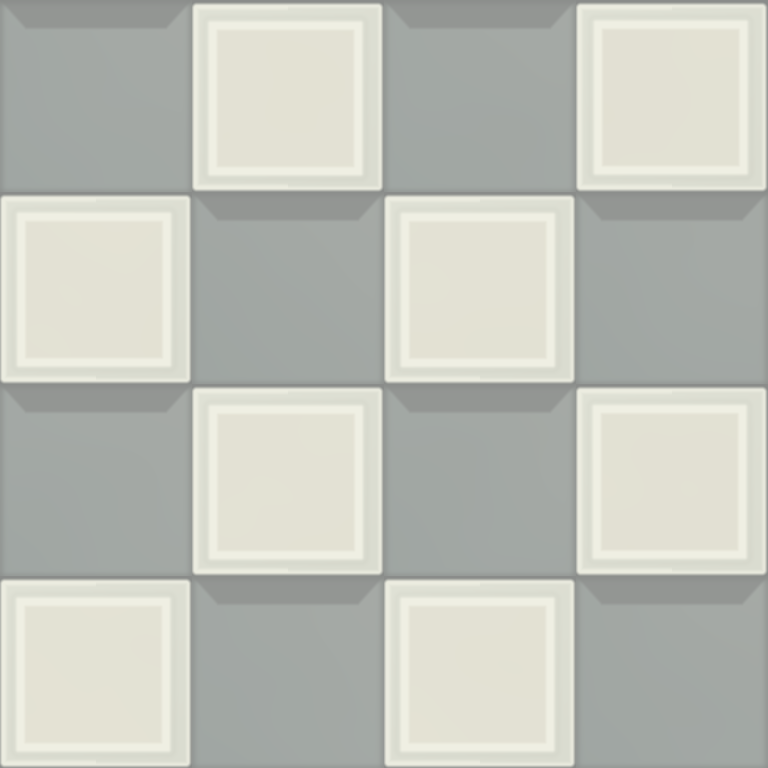
Reproduce this pattern procedurally as a WebGL 1 fragment shader.

```glsl
precision highp float;

uniform vec2 u_resolution;

const float CELLS = 4.0;
const vec3 CREAM = vec3(0.89, 0.883, 0.83);
const vec3 BEVEL = vec3(0.865, 0.872, 0.825);
const vec3 RIDGE = vec3(0.938, 0.938, 0.89);
const vec3 GREY = vec3(0.637, 0.658, 0.643);
const vec3 SHADE = vec3(0.578, 0.588, 0.578);
const vec3 SEAM = vec3(0.54, 0.55, 0.54);

float hash(vec2 p) {
  return fract(sin(dot(p, vec2(27.17, 91.73))) * 4371.3);
}

float layeredSines(vec2 p) {
  float sum = 0.0;
  float amp = 0.5;
  for (int i = 0; i < 3; i++) {
    sum += amp * sin(p.x + 1.3 * sin(p.y)) * cos(p.y - 0.7 * p.x);
    p = mat2(1.5, 1.1, -1.1, 1.5) * p + 2.1;
    amp *= 0.5;
  }
  return sum;
}

float box(vec2 p, vec2 halfSize, float radius) {
  vec2 q = abs(p) - halfSize + radius;
  return length(max(q, 0.0)) + min(max(q.x, q.y), 0.0) - radius;
}

// Coverage of the inside of a signed distance.
float fill(float d, float blur) {
  return 1.0 - smoothstep(-blur, blur, d);
}

// Raised cream tile: bright rim, dull bevel, bright ridge, flat centre.
vec3 raisedTile(vec2 p, vec2 jitter, float tint, float blur) {
  float outer = box(p - vec2(0.497, 0.494), vec2(0.494, 0.486), 0.022);
  vec2 q = p - vec2(0.49) - jitter;
  float ridgeOuter = box(q, vec2(0.401), 0.012);
  float ridgeInner = box(q, vec2(0.357), 0.006);

  // The bevel darkens toward the lower right and just outside the ridge.
  float slope = dot(p - 0.5, vec2(0.6, -0.6));
  vec3 bevel = BEVEL - 0.02 * slope;
  bevel -= 0.02 * fill(abs(ridgeOuter - 0.022) - 0.008, 0.02);
  float rimWidth = mix(0.028, 0.018, step(0.5, p.x));
  float rim = 1.0 - smoothstep(rimWidth - 0.012, rimWidth + 0.014, -outer);

  vec3 col = mix(bevel, RIDGE, rim * 0.8);
  col = mix(col, RIDGE, fill(ridgeOuter, blur));
  col = mix(col, CREAM + tint, fill(ridgeInner, blur));
  return mix(SEAM, col, fill(outer, blur));
}

// Sunken grey square with a tapered shadow along its top edge.
vec3 sunkenTile(vec2 p, float tint, float blur) {
  float depth = 1.0 - p.y;
  float side = min(p.x, 1.0 - p.x);
  vec3 col = GREY + tint + vec3(0.012, 0.008, 0.006) * (p.x + p.y - 1.0);

  float shadow = max(depth - 0.148, 0.7 * (depth - 1.1 * side));
  col = mix(col, SHADE, fill(shadow, blur));

  // Creases where the square meets its raised neighbours.
  col = mix(col, SEAM, 0.75 * exp(-depth * depth / 0.0007));
  col = mix(col, SEAM, 0.55 * exp(-side * side / 0.0005));
  return mix(col, SEAM, 0.45 * exp(-p.y * p.y / 0.0003));
}

void main() {
  vec2 grid = CELLS * gl_FragCoord.xy / u_resolution;
  vec2 cell = floor(grid);
  vec2 p = fract(grid);
  float blur = max(0.012, CELLS / min(u_resolution.x, u_resolution.y));

  vec2 jitter = 0.008 * (vec2(hash(cell), hash(cell + 7.3)) - 0.5);
  float tint = 0.004 * layeredSines(grid * 2.3) + 0.004 * (hash(cell + 3.1) - 0.5);

  float sunken = mod(cell.x + cell.y, 2.0);
  vec3 col = mix(raisedTile(p, jitter, tint, blur), sunkenTile(p, tint, blur), sunken);
  gl_FragColor = vec4(col, 1.0);
}
```
